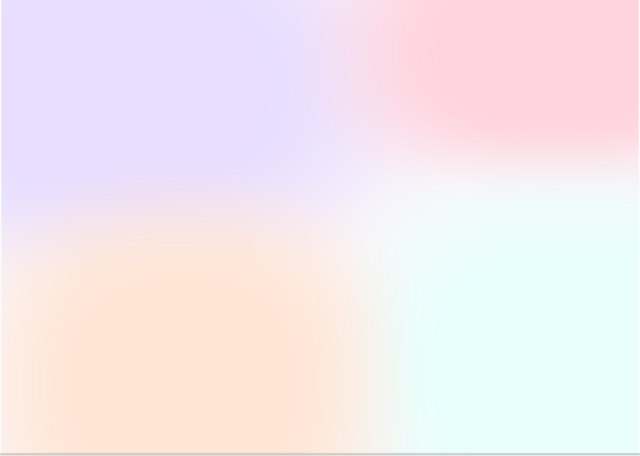
Give the GLSL for this background, as a WebGL 1 fragment shader.

```glsl
precision highp float;
// Soft pastel backdrop: lavender, pink, mint and peach glows in a thin pale frame.

uniform vec2 u_resolution;

// Coverage of a blurred, slightly squared ellipse: 1 inside, 0 outside.
float glow(vec2 p, vec2 center, vec2 radius) {
  vec2 q = pow(abs(p - center) / radius + 1e-4, vec2(2.4));
  float d = pow(q.x + q.y, 1.0 / 2.4);
  return 1.0 - smoothstep(0.55, 1.45, d);
}

void main() {
  // Height runs from 0 to 1; width keeps the aspect ratio.
  vec2 p = gl_FragCoord.xy / u_resolution.y;
  float width = u_resolution.x / u_resolution.y;
  float pixel = 1.0 / u_resolution.y;

  // Glows layered over a pale base
  vec3 color = vec3(0.985, 0.965, 0.975);
  color = mix(color, vec3(0.908, 0.868, 1.0), glow(p, vec2(0.25, 0.81), vec2(0.57, 0.35)));
  color = mix(color, vec3(1.0, 0.828, 0.868), glow(p, vec2(1.22, 0.89), vec2(0.43, 0.25)));
  color = mix(color, vec3(0.91, 1.0, 0.99), glow(p, vec2(1.25, 0.19), vec2(0.44, 0.38)));
  color = mix(color, vec3(1.0, 0.898, 0.832), glow(p, vec2(0.40, 0.16), vec2(0.39, 0.36)));

  // Pale side margins and a grey shadow line along the bottom
  float side = min(p.x, width - p.x);
  color = mix(color, vec3(0.985), 1.0 - smoothstep(0.003 - pixel, 0.003 + pixel, side));
  float shadow = 1.0 - smoothstep(0.0, 0.0025 + pixel, abs(p.y - 0.004));
  color = mix(color, vec3(0.76), shadow * 0.85);

  gl_FragColor = vec4(color, 1.0);
}
```
